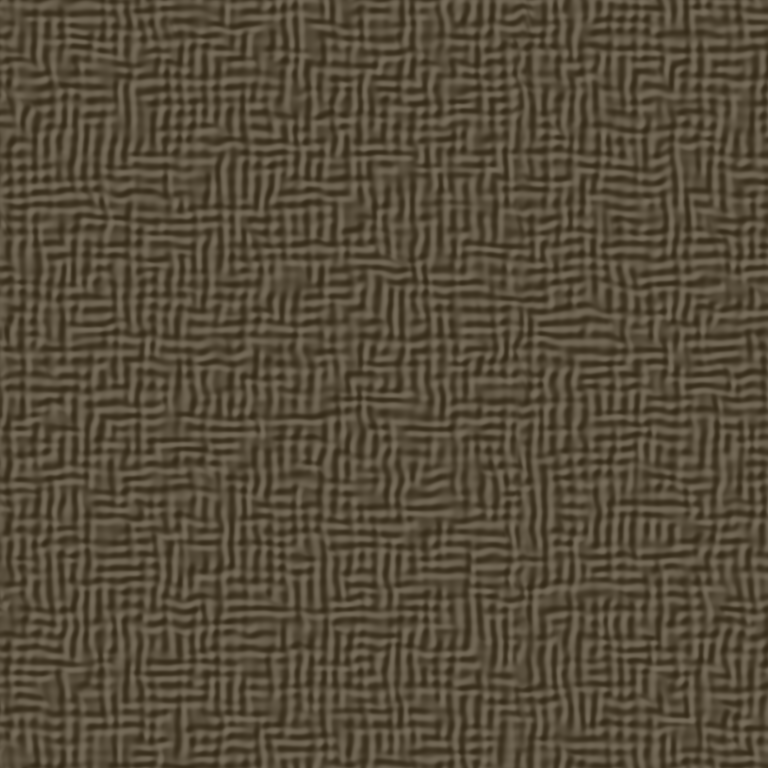
Reproduce this texture procedurally as a three.js fragment shader.

```glsl
// Coarse olive-brown burlap: an embossed maze of short, crossing threads.
varying vec2 vUv;

const float TAU = 6.2831853;
const float THREADS = 59.0;      // threads across the canvas
const float SEAM_SPACING = 0.68; // distance between faint cloth seams
const vec3 CLOTH = vec3(0.338, 0.298, 0.228);

float hash(vec2 cell) {
  vec3 h = fract(vec3(cell.xyx) * 0.1031);
  h += dot(h, h.yzx + 33.33);
  return fract((h.x + h.y) * h.z);
}

float noise(vec2 p) {
  vec2 cell = floor(p);
  vec2 f = fract(p);
  f = f * f * (3.0 - 2.0 * f);
  float low = mix(hash(cell), hash(cell + vec2(1.0, 0.0)), f.x);
  float high = mix(hash(cell + vec2(0.0, 1.0)), hash(cell + vec2(1.0)), f.x);
  return mix(low, high, f.y);
}

// Two independent noise channels, centred on zero.
vec2 noisePair(vec2 p) {
  return vec2(noise(p + 17.3), noise(p + 91.7)) - 0.5;
}

// Groove between two threads; each line opens and closes along its own length.
float groove(float across, float along, float seed, float bias) {
  float line = floor(across + 0.5) + seed;
  float run = along * 0.65 + 9.0 * hash(vec2(line, seed));
  float opening = noise(vec2(line, run + seed)) + bias;
  float depth = mix(0.12, 1.0, smoothstep(0.15, 0.7, opening));
  return depth * (0.5 + 0.5 * cos(TAU * across));
}

// Narrow band where two pieces of cloth meet.
float seamMask(float x) {
  float offset = abs(mod(x + 0.5 * SEAM_SPACING, SEAM_SPACING) - 0.5 * SEAM_SPACING);
  return 1.0 - smoothstep(0.002, 0.012, offset);
}

// Cloth height, with p measured in threads.
float weaveHeight(vec2 p) {
  float seam = seamMask(p.x / THREADS);
  vec2 wander = 0.55 * noisePair(p * 0.23) + 0.4 * noisePair(p * 0.8);
  wander += seam * 0.6 * noisePair(p * vec2(0.5, 0.8) + 53.0);
  vec2 q = p + wander;

  // Where upright grooves open, level ones tend to close.
  float lean = 0.75 * (noise(q * 0.5 + 7.0) - 0.5);
  lean += 0.2 * (noise(q * 0.12 + 31.0) - 0.5);
  float upright = groove(q.x, q.y, 120.0, lean);
  float level = groove(q.y, q.x, 340.0, -lean);
  float grooves = upright + level - 0.8 * upright * level;

  float lumps = noise(p * 1.2 + 211.0) - 0.5;
  return 0.25 * lumps - grooves * (1.0 - 0.2 * seam);
}

// Slope facing a light at the upper left.
float emboss(vec2 p, float reach) {
  vec2 toLight = reach * vec2(-1.0, 1.0);
  return weaveHeight(p - toLight) - weaveHeight(p + toLight);
}

// Gently limits the brightest and darkest slopes.
float softLimit(float value, float limit) {
  float v = value / limit;
  return value / sqrt(1.0 + v * v);
}

void main() {
  float relief = softLimit(emboss(vUv * THREADS, 0.17), 1.3);
  vec3 color = CLOTH + 0.155 * relief;
  gl_FragColor = vec4(color, 1.0);
}
```
